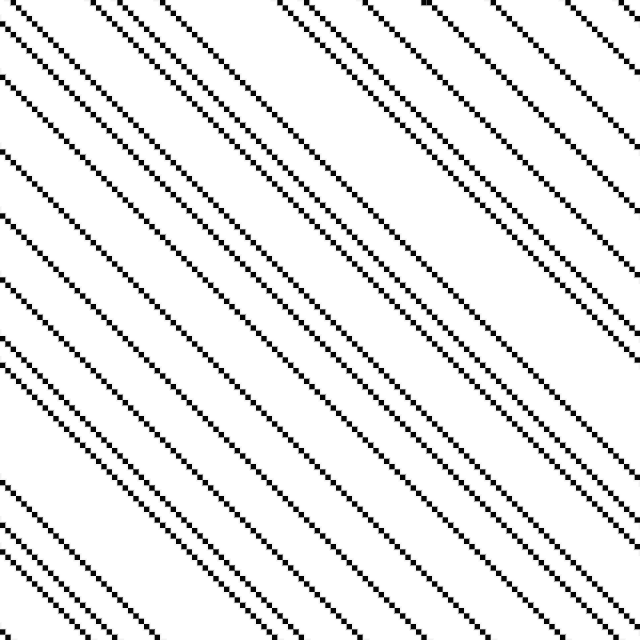
Give the GLSL for this pattern, as a three.js fragment shader.

```glsl
// Thin black diagonals built from square cells on a white 120 by 120 grid.
// Eleven unevenly spaced lines step down one cell per column and wrap at the
// borders; each cell edge is smoothed and ringed by a very faint grey fringe.
varying vec2 vUv;

bool contains(vec4 offsets, float value) {
  return any(lessThan(abs(offsets - value), vec4(0.5)));
}

// True where a grid cell belongs to one of the diagonals.
bool isInked(vec2 cell) {
  float diagonal = mod(cell.x + cell.y + 1.0, 120.0);
  bool onLine = contains(vec4(2.0, 17.0, 22.0, 30.0), diagonal)
             || contains(vec4(52.0, 57.0, 68.0, 80.0), diagonal)
             || contains(vec4(92.0, 106.0, 116.0, 116.0), diagonal);
  // One doubled cell on the top border.
  bool doubled = distance(cell, vec2(79.0, 119.0)) < 0.5;
  return onLine || doubled;
}

// Signed square distance to the nearest inked cell, in cells.
float inkDistance(vec2 p) {
  float nearest = 2.0;
  for (int j = -1; j <= 1; j++) {
    for (int i = -1; i <= 1; i++) {
      vec2 cell = floor(p) + vec2(float(i), float(j));
      if (isInked(cell)) {
        vec2 q = abs(p - cell - 0.5);
        nearest = min(nearest, max(q.x, q.y) - 0.5);
      }
    }
  }
  return nearest;
}

void main() {
  vec2 p = vUv * 120.0;
  float blur = max(fwidth(p.x), 0.0001);
  float d = inkDistance(p);

  // Paper, fringe, then ink.
  float fringe = clamp(0.5 - (d - 0.27) / blur, 0.0, 1.0);
  float ink = clamp(0.5 - d / blur, 0.0, 1.0);
  vec3 color = mix(vec3(1.0), vec3(0.95), fringe);
  color = mix(color, vec3(0.02), ink);
  gl_FragColor = vec4(color, 1.0);
}
```
